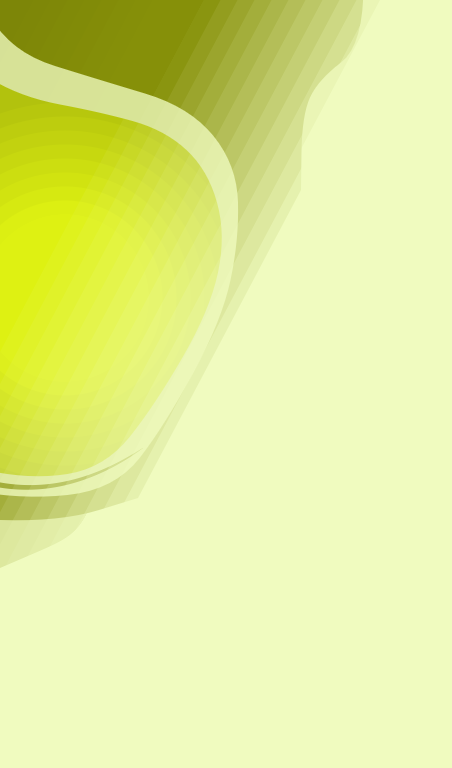
Write a Shadertoy shader that draws this background.

```glsl
// A glossy lime pebble with a pale translucent rim, over an olive shadow on cream.
// Outlines are closed quadratic B-splines turned into signed distances; the
// shading is stepped into slanted stripes and concentric rings.

const float HEIGHT = 768.0;          // design units per canvas height, y downward
const int CONTROLS = 12;
const int SUBDIVISIONS = 8;

const vec3 CREAM = vec3(0.94, 0.985, 0.75);
const vec3 OLIVE = vec3(0.525, 0.565, 0.035);
const vec3 DEEP_OLIVE = vec3(0.49, 0.525, 0.03);
const vec3 LIME_CORE = vec3(0.87, 0.945, 0.07);
const vec3 LIME_EDGE = vec3(0.70, 0.76, 0.05);

const float STRIPE_SLANT = 0.53;     // horizontal shift per unit of y
const float STRIPE_WIDTH = 17.0;
const float RING_WIDTH = 14.0;
const vec2 GLOW_CENTER = vec2(65.0, 298.0);
const vec2 GLOW_RANGE = vec2(78.0, 195.0);
const vec2 SHADOW_FADE = vec2(195.0, 412.0);
const vec2 GLOSS_FADE = vec2(170.0, 395.0);
const float GLOSS_OPACITY = 0.88;
const float RIM_OPACITY = 0.78;
const float TAIL_OPACITY = 0.32;
const float WEDGE_END = 380.0;
const float WEDGE_OPACITY = 0.055;

const vec2 RIM[CONTROLS] = vec2[CONTROLS](
    vec2(-30, -20), vec2(10, 52), vec2(100, 80), vec2(190, 107),
    vec2(237, 165), vec2(239, 240), vec2(222, 320), vec2(165, 425),
    vec2(115, 490), vec2(20, 500), vec2(-80, 480), vec2(-120, 200));

const vec2 PEBBLE[CONTROLS] = vec2[CONTROLS](
    vec2(-40, 60), vec2(20, 97), vec2(100, 112), vec2(165, 130),
    vec2(208, 170), vec2(226, 235), vec2(210, 310), vec2(155, 405),
    vec2(105, 468), vec2(30, 480), vec2(-60, 460), vec2(-120, 200));

// Repeated controls make sharp corners.
const vec2 SHADOW[CONTROLS] = vec2[CONTROLS](
    vec2(-100, -80), vec2(363, -80), vec2(364, 45), vec2(318, 80),
    vec2(302, 115), vec2(301, 190), vec2(301, 190), vec2(138, 498),
    vec2(138, 498), vec2(60, 522), vec2(-60, 518), vec2(-100, 200));

// Signed distance to a closed spline, negative inside
float splineDistance(vec2 p, vec2 controls[CONTROLS]) {
    float nearest = 1e9;
    float side = 1.0;
    vec2 a = 0.5 * (controls[CONTROLS - 1] + controls[0]);
    for (int i = 0; i < CONTROLS; i++) {
        vec2 middle = controls[i];
        vec2 start = 0.5 * (controls[(i + CONTROLS - 1) % CONTROLS] + middle);
        vec2 end = 0.5 * (middle + controls[(i + 1) % CONTROLS]);
        for (int j = 1; j <= SUBDIVISIONS; j++) {
            float t = float(j) / float(SUBDIVISIONS);
            vec2 b = mix(mix(start, middle, t), mix(middle, end, t), t);
            vec2 e = b - a, w = p - a;
            vec2 gap = w - e * clamp(dot(w, e) / max(dot(e, e), 1e-6), 0.0, 1.0);
            nearest = min(nearest, dot(gap, gap));
            // Even-odd crossing test
            if ((a.y > p.y) != (b.y > p.y)
                && p.x < a.x + e.x * (p.y - a.y) / e.y) side = -side;
            a = b;
        }
    }
    return side * sqrt(nearest);
}

float fill(float d, float pixel) {
    return clamp(0.5 - d / pixel, 0.0, 1.0);
}

// Staircase of a value, with each riser softened over one pixel
float stepped(float value, float width, float pixel) {
    float whole = floor(value / width);
    float rest = value - whole * width;
    return width * (whole + clamp((rest - width) / pixel + 1.0, 0.0, 1.0));
}

float ramp(float value, vec2 range) {
    return clamp((value - range.x) / (range.y - range.x), 0.0, 1.0);
}

void mainImage(out vec4 fragColor, in vec2 fragCoord) {
    float pixel = HEIGHT / iResolution.y;
    vec2 p = vec2(fragCoord.x, iResolution.y - fragCoord.y) * pixel;
    float slant = p.x + STRIPE_SLANT * p.y;
    float stripe = stepped(slant, STRIPE_WIDTH, pixel);

    // Faint wedge at the top and pale tail below the shadow
    vec3 color = CREAM;
    float wedge = fill(slant - WEDGE_END, pixel) * step(p.y, 300.0);
    color = mix(color, OLIVE, WEDGE_OPACITY * wedge);
    float tailEdge = 568.0 - 0.43 * p.x - 16.0 * pow(p.x / 86.0, 8.0);
    float tail = fill(p.y - tailEdge, pixel) * step(400.0, p.y);
    float shade = 1.0 - ramp(stripe, SHADOW_FADE);
    color = mix(color, OLIVE, TAIL_OPACITY * shade * tail);

    // Striped olive shadow
    vec3 olive = mix(DEEP_OLIVE, OLIVE, ramp(stripe, vec2(20.0, 150.0)));
    vec3 shadow = mix(CREAM, olive, shade);
    color = mix(color, shadow, fill(splineDistance(p, SHADOW), pixel));

    // Translucent rim, split by a thin crescent near its base
    float crescentY = 485.0 + 0.17 * p.x - 0.003 * p.x * p.x;
    float crescentHalf = 2.6 * sqrt(max(1.0 - p.x / 143.0, 0.0));
    float crescent = fill(abs(p.y - crescentY) - crescentHalf, pixel)
                   * step(p.x, 143.0);
    float rim = fill(splineDistance(p, RIM), pixel) * (1.0 - crescent);
    color = mix(color, CREAM, RIM_OPACITY * rim);

    // Lime body: rings of glow under a striped gloss
    float ring = stepped(length(p - GLOW_CENTER), RING_WIDTH, pixel);
    vec3 lime = mix(LIME_CORE, LIME_EDGE, ramp(ring, GLOW_RANGE));
    lime = mix(lime, CREAM, GLOSS_OPACITY * ramp(stripe, GLOSS_FADE));
    color = mix(color, lime, fill(splineDistance(p, PEBBLE), pixel));

    fragColor = vec4(color, 1.0);
}
```
